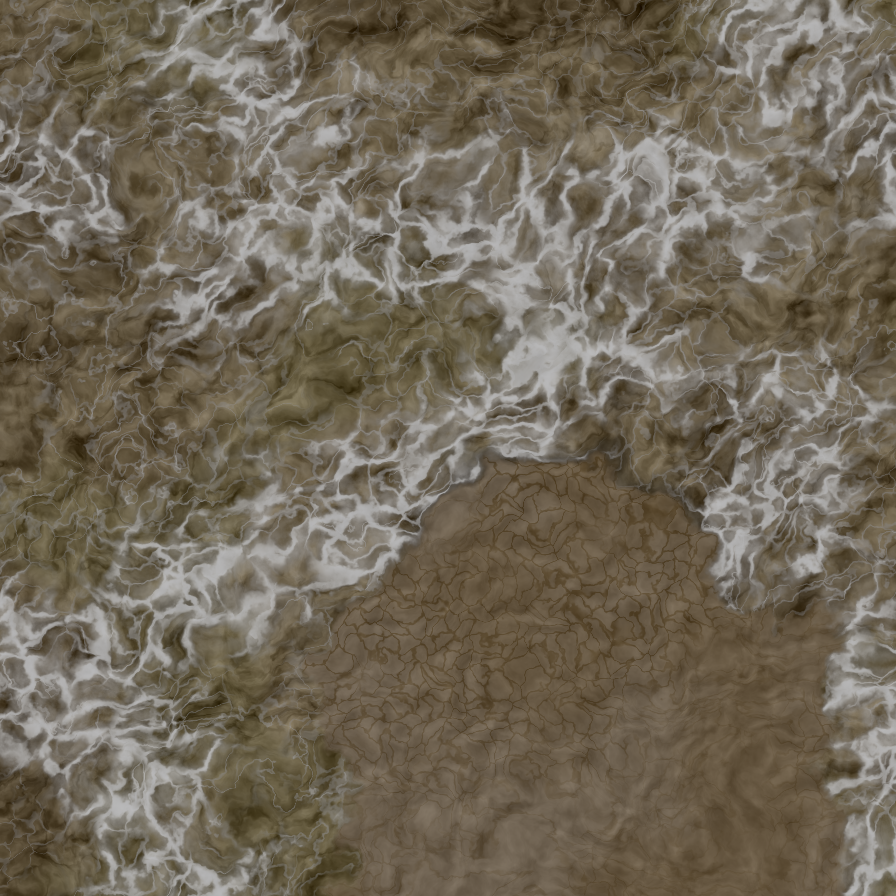
A Shadertoy shader for this texture:

```glsl
// Torn white sea foam drifting over muddy olive water, around a bare patch of cracked sand.
// Foam is a warped cell web whose walls swell along broad drift bands; finer lace,
// threads and haze fill the gaps, and a smaller cell web cracks the sand.

float hash(vec2 p) {
    return fract(sin(dot(p, vec2(127.1, 311.7))) * 43758.55);
}

float noise(vec2 p) {
    vec2 i = floor(p), f = fract(p);
    f = f * f * (3.0 - 2.0 * f);
    return mix(mix(hash(i), hash(i + vec2(1, 0)), f.x),
               mix(hash(i + vec2(0, 1)), hash(i + vec2(1, 1)), f.x), f.y);
}

float fbm(vec2 p) {
    float sum = 0.0, amp = 0.5;
    for (int i = 0; i < 5; i++) {
        sum += amp * noise(p);
        p = mat2(1.6, 1.2, -1.2, 1.6) * p + 7.3;
        amp *= 0.5;
    }
    return sum / 0.97;
}

// Zero on the walls between scattered cells, growing towards their centres
float cellWall(vec2 p) {
    vec2 cell = floor(p), f = fract(p);
    float nearest = 8.0, second = 8.0;
    for (int y = -1; y <= 1; y++)
    for (int x = -1; x <= 1; x++) {
        vec2 o = vec2(x, y);
        float d = length(o + vec2(hash(cell + o), hash(cell + o + 57.0)) - f);
        second = min(second, max(nearest, d));
        nearest = min(nearest, d);
    }
    return second - nearest;
}

float segment(vec2 p, vec2 a, vec2 b) {
    vec2 ab = b - a;
    return length(p - a - ab * clamp(dot(p - a, ab) / dot(ab, ab), 0.0, 1.0));
}

float box(vec2 p, vec2 halfSize) {
    vec2 d = abs(p) - halfSize;
    return length(max(d, 0.0)) + min(max(d.x, d.y), 0.0);
}

// Foam drifts, each from xy to zw
const vec4 drifts[11] = vec4[11](
    vec4(0.24, 0.72, 0.50, 0.74), vec4(0.50, 0.74, 0.84, 0.77),
    vec4(0.67, 0.63, 0.50, 0.53), vec4(0.58, 0.52, 0.36, 0.42),
    vec4(0.34, 0.40, 0.04, 0.25), vec4(0.24, 0.98, 0.32, 0.82),
    vec4(0.89, 0.54, 0.84, 0.41), vec4(0.97, 0.28, 0.98, 0.00),
    vec4(0.88, 0.95, 1.00, 0.82), vec4(0.00, 0.83, 0.07, 0.80),
    vec4(0.10, 0.20, 0.23, 0.00));

float driftDensity(vec2 p) {
    float density = 0.0;
    for (int i = 0; i < 11; i++) {
        float d = segment(p, drifts[i].xy, drifts[i].zw) / 0.085;
        density = max(density, exp(-d * d));
    }
    return density;
}

void mainImage(out vec4 fragColor, in vec2 fragCoord) {
    vec2 p = fragCoord / iResolution.xy;
    vec2 swirl = vec2(fbm(p * 7.0), fbm(p * 7.0 + 31.0)) - 0.5;
    vec2 ripple = vec2(fbm(p * 28.0 + 5.0), fbm(p * 28.0 + 47.0)) - 0.5;
    vec2 bent = p + 0.10 * swirl + 0.03 * ripple;
    vec2 flow = mat2(1.0, -0.35, 0.0, 1.2) * bent;
    float broad = fbm(p * 6.0 + 13.0);
    float grain = fbm(p * 65.0);

    // Bare sand patch, and a calm stretch of water at the top
    vec2 shore = p + 0.13 * swirl + 0.06 * ripple;
    float sandDist = min(box(shore - vec2(0.65, 0.10), vec2(0.22, 0.19)) - 0.06,
                         length((shore - vec2(0.61, 0.30)) * vec2(0.85, 1.0)) - 0.18);
    float sand = 1.0 - smoothstep(-0.006, 0.008, sandDist);
    float calm = 1.0 - smoothstep(-0.03, 0.05, box(bent - vec2(0.56, 1.0), vec2(0.2, 0.07)));

    // Murky water with crisp lit relief and dark crevices
    float relief = fbm(bent * 38.0) - fbm(bent * 38.0 + vec2(0.22, -0.3));
    float crevice = 1.0 - smoothstep(0.0, 0.07, abs(fbm(flow * 24.0 + 9.0) - 0.47));
    vec3 color = mix(vec3(0.31, 0.26, 0.175), vec3(0.43, 0.38, 0.285),
                     smoothstep(0.3, 0.68, 0.4 * broad + 0.6 * fbm(bent * 18.0)));
    color = mix(color, vec3(0.37, 0.345, 0.21), 0.4 * smoothstep(0.5, 0.7, fbm(p * 5.0 + 71.0)));
    color += 0.42 * relief - 0.07 * crevice;

    // Sand: taupe ground, small broken ochre cracks, ripples low down
    vec3 ground = mix(vec3(0.40, 0.34, 0.255), vec3(0.43, 0.38, 0.315), smoothstep(0.3, 0.65, broad));
    float crack = 1.0 - smoothstep(0.02, 0.06 + 0.25 * grain, cellWall((p + 0.05 * ripple + 0.02 * swirl) * 54.0));
    float crackShare = smoothstep(0.3, 0.6, fbm(p * 12.0 + 3.0)) * (0.4 + 0.6 * smoothstep(0.05, 0.3, p.y));
    float wave = 1.0 - smoothstep(0.0, 0.05, abs(fbm(bent * vec2(20.0, 36.0)) - 0.5));
    ground = mix(ground, vec3(0.31, 0.24, 0.13), 0.7 * crack * crackShare + 0.3 * wave * (1.0 - crackShare));
    color = mix(color, ground + 0.22 * relief, sand);

    // Shadowed bank above the patch
    float bank = smoothstep(-0.012, 0.004, sandDist) * (1.0 - smoothstep(0.004, 0.03, sandDist));
    color *= 1.0 - 0.3 * bank * smoothstep(0.3, 0.46, p.y);

    // Foam layers: thick pierced web, fine lace, stray threads, thin haze
    float density = (0.2 + 0.72 * driftDensity(p + 0.08 * swirl)) * (0.2 + 1.5 * fbm(p * 12.0 + 19.0));
    density *= 1.0 - 0.6 * calm;
    float small = cellWall(flow * 36.0 + 0.9 * ripple);
    float wall = cellWall(flow * 16.0) + 0.3 * (grain - 0.5);
    float width = 0.06 + 0.42 * density;
    float web = (1.0 - smoothstep(0.15 * width, width, wall)) * smoothstep(0.15, 0.6, density);
    web *= (0.75 + 0.4 * grain) * (1.0 - 0.55 * smoothstep(0.12, 0.5, small));
    float lace = 1.0 - smoothstep(0.02, 0.1 + 0.22 * density, small + 0.15 * (grain - 0.5));
    lace *= (0.3 + 0.6 * density) * smoothstep(0.32, 0.55, fbm(p * 14.0 + 41.0));
    float thread = 1.0 - smoothstep(0.01, 0.07, abs(noise(flow * 20.0 + 2.0 * ripple) - 0.5));
    thread *= smoothstep(0.4, 0.58, fbm(p * 11.0 + 83.0)) * (1.0 - 0.7 * calm);
    float haze = 0.42 * smoothstep(0.12, 0.9, density) * smoothstep(0.2, 0.75, grain);
    float foam = 1.0 - (1.0 - 0.9 * min(web, 1.0)) * (1.0 - 0.75 * lace) * (1.0 - 0.4 * thread) * (1.0 - haze);
    foam *= 1.0 - sand;
    vec3 foamColor = mix(vec3(0.58, 0.59, 0.63), vec3(0.71, 0.71, 0.715), smoothstep(0.3, 0.85, foam));
    color = mix(color, foamColor, clamp(foam, 0.0, 1.0));
    fragColor = vec4(color + 0.08 * (grain - 0.5), 1.0);
}
```
